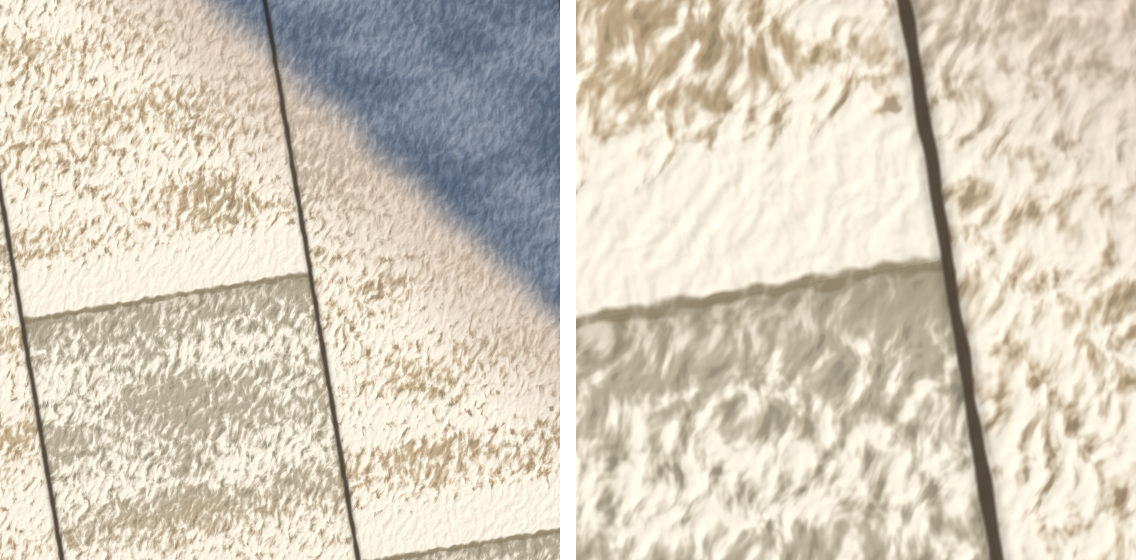
Left, the full canvas; right, a detail of the centre.
A Shadertoy shader for this texture:

```glsl
// Weathered stone paving in tilted, half-staggered columns, crossed by a soft diagonal shadow.
// Slab coordinates come from a rotated grid; gradient noise supplies the grain, banded wear
// and relief, then joints, rough slab ends and a bluish shade are layered on top.

const float TILT = 0.165;                       // rotation of the paving
const vec2 SLAB = vec2(0.522, 1.052);           // slab width and length
const vec2 ORIGIN = vec2(0.109, 0.414);         // corner of the central slab
const vec2 SHADE_NORMAL = vec2(0.68, 0.73);     // points into the shadow
const float SHADE_OFFSET = 0.997;

const vec3 CREAM = vec3(0.99, 0.955, 0.885);
const vec3 WARM_STAIN = vec3(0.77, 0.68, 0.55);
const vec3 GREY_STAIN = vec3(0.73, 0.69, 0.60);
const vec3 ROSE = vec3(0.83, 0.755, 0.69);
const vec3 SHADE_DEEP = vec3(0.35, 0.405, 0.485);
const vec3 SHADE_PALE = vec3(0.57, 0.605, 0.665);
const vec3 JOINT = vec3(0.30, 0.26, 0.21);
const vec3 END_GRIME = vec3(0.56, 0.51, 0.41);

float hash(vec2 p) {
    vec3 q = fract(vec3(p.xyx) * 0.1031);
    q += dot(q, q.yzx + 33.33);
    return fract((q.x + q.y) * q.z);
}

float cornerSlope(vec2 cell, vec2 delta) {
    float angle = 6.28318 * hash(cell);
    return dot(vec2(cos(angle), sin(angle)), delta);
}

// Gradient noise, roughly -1 to 1
float noise(vec2 p) {
    vec2 i = floor(p), f = p - i;
    vec2 w = f * f * f * (f * (f * 6.0 - 15.0) + 10.0);
    vec2 e = vec2(1.0, 0.0);
    float low = mix(cornerSlope(i, f), cornerSlope(i + e, f - e), w.x);
    float high = mix(cornerSlope(i + e.yx, f - e.yx), cornerSlope(i + 1.0, f - 1.0), w.x);
    return 1.4 * mix(low, high, w.y);
}

float fbm(vec2 p, int octaves) {
    float sum = 0.0, amp = 0.55;
    for (int k = 0; k < octaves; k++) {
        sum += amp * noise(p);
        p = mat2(0.8, 0.6, -0.6, 0.8) * p * 2.0 + 17.3;
        amp *= 0.5;
    }
    return sum;
}

// Fine, slightly slanted tooling of the surface
float grainAt(vec2 s) {
    vec2 q = vec2(s.x - 0.35 * s.y, s.y);
    q += 0.006 * vec2(noise(s * 31.0), noise(s * 31.0 + 50.0));
    return fbm(q * vec2(78.0, 52.0) + 200.0, 3);
}

// Sunlit stone: t runs from the lower end of a slab (0) to the upper end (1)
vec3 sunlitStone(vec2 s, float t, vec2 id, float grain) {
    vec2 offset = 100.0 + 13.7 * id;
    float streaks = fbm(s * vec2(4.0, 11.0) + offset, 3);
    float patches = fbm(s * 7.0 + offset + 40.0, 3);
    float bands = cos(6.28318 * ((s.y - 0.123) / 0.17 + 0.35 * streaks));
    float lip = 1.0 - smoothstep(0.03, 0.11, t + 0.03 * patches);
    float grime = smoothstep(0.45, 0.75, t);
    float wear = 0.20 + 0.17 * bands + 0.4 * streaks + 0.4 * patches + 0.75 * lip - 0.26 * grime;

    vec3 stain = mix(WARM_STAIN, GREY_STAIN, grime);
    stain = mix(stain, WARM_STAIN * 0.92, smoothstep(0.1, 0.5, -patches) * (1.0 - grime));
    vec3 stone = mix(stain, CREAM, smoothstep(-0.38, 0.36, 1.15 * grain + wear));
    float pits = smoothstep(0.2, 0.5, -grain) * (1.0 - lip);
    return stone * (1.0 - 0.12 * pits);
}

vec3 shadedStone(vec2 s, float depth, float grain) {
    float clouds = fbm(s * vec2(5.0, 8.0) + 310.0, 3);
    float glow = exp(-pow((depth - 0.15) / 0.08, 2.0));
    float tone = 0.32 + 0.7 * clouds + 0.55 * grain + 0.25 * glow;
    return mix(SHADE_DEEP, SHADE_PALE, smoothstep(-0.1, 1.0, tone));
}

void mainImage(out vec4 fragColor, in vec2 fragCoord) {
    vec2 p = fragCoord / iResolution.y;
    float px = 1.0 / iResolution.y;

    // Rotated slab grid, alternate columns shifted by half a slab
    float c = cos(TILT), n = sin(TILT);
    vec2 s = vec2(c * p.x + n * p.y, c * p.y - n * p.x);
    vec2 grid = (s - ORIGIN) / SLAB;
    float column = floor(grid.x);
    grid.y += 0.5 * mod(column, 2.0);
    vec2 id = floor(grid), cell = grid - id;

    // Stone in sun, through the rosy penumbra, into shadow
    float grain = grainAt(s);
    float relief = grain - grainAt(s + vec2(0.003, -0.003));
    float depth = dot(p, SHADE_NORMAL) - SHADE_OFFSET + 0.012 * noise(p * 9.0 + 70.0);
    float shade = smoothstep(-0.05, 0.04, depth);
    vec3 color = sunlitStone(s, cell.y, id, grain);
    color = mix(color, ROSE * (1.0 + 0.12 * grain), 0.8 * smoothstep(-0.23, -0.03, depth));
    color = mix(color, shadedStone(s, depth, grain), shade);
    color *= 1.0 + 0.13 * relief;

    // Rough slab ends: a broken line with grime fading below it
    float end = (cell.y - step(0.5, cell.y)) * SLAB.y + 0.004 * noise(s * 65.0);
    float line = 1.0 - smoothstep(0.002, 0.006 + px, abs(end));
    float fade = smoothstep(-0.045, 0.0, end) * (1.0 - smoothstep(0.0, 0.004 + px, end));
    color = mix(color, END_GRIME, clamp(line * (0.6 - 0.5 * grain) + 0.35 * fade, 0.0, 0.9));

    // Dark joints of uneven width with a faint soiled margin
    float joint = min(cell.x, 1.0 - cell.x) * SLAB.x;
    float halfWidth = 0.0038 + 0.0014 * noise(vec2(s.y * 38.0, column + 5.5));
    color *= 1.0 - 0.16 * (1.0 - smoothstep(halfWidth, 0.012, joint));
    float gap = 1.0 - smoothstep(halfWidth - 0.001 - px, halfWidth + 0.001 + px, joint);
    color = mix(color, JOINT * mix(vec3(1.0), vec3(0.65, 0.75, 1.05), shade), 0.93 * gap);

    fragColor = vec4(clamp(color, 0.0, 1.0), 1.0);
}
```
